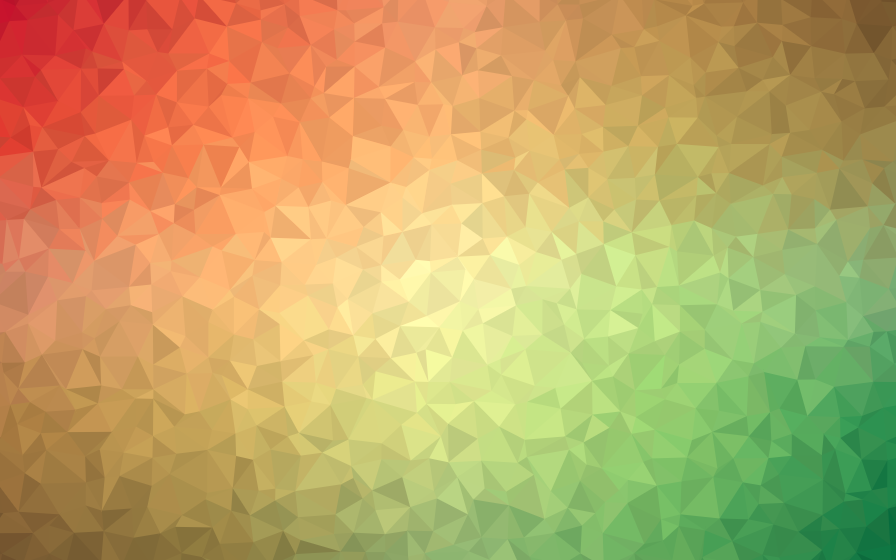
Reproduce this background procedurally as a Shadertoy shader.

```glsl
// Low-poly mosaic of irregular triangles over a red, yellow, green and brown gradient.

const float ROWS = 22.0;            // mesh cells per canvas height
const float JITTER = 0.84;          // corner displacement, in cells
const float SHADE_VARIATION = 0.12; // brightness range between facets
const float COLOR_SCATTER = 0.085;  // gradient sampling offset, in canvas heights

// Gradient mesh: five colours from left to right on each level.
const vec3 BOTTOM[5] = vec3[5](vec3(0.44, 0.32, 0.18), vec3(0.54, 0.47, 0.24),
    vec3(0.56, 0.70, 0.44), vec3(0.36, 0.66, 0.35), vec3(0.02, 0.42, 0.24));
const vec3 LOWER[5] = vec3[5](vec3(0.66, 0.48, 0.25), vec3(0.83, 0.70, 0.38),
    vec3(0.87, 0.91, 0.55), vec3(0.58, 0.81, 0.43), vec3(0.17, 0.56, 0.31));
const vec3 MIDDLE[5] = vec3[5](vec3(0.83, 0.53, 0.41), vec3(0.98, 0.74, 0.47),
    vec3(1.00, 0.97, 0.69), vec3(0.73, 0.87, 0.51), vec3(0.52, 0.70, 0.48));
const vec3 UPPER[5] = vec3[5](vec3(0.85, 0.24, 0.18), vec3(0.98, 0.54, 0.32),
    vec3(0.98, 0.74, 0.46), vec3(0.76, 0.67, 0.36), vec3(0.60, 0.50, 0.27));
const vec3 TOP[5] = vec3[5](vec3(0.75, 0.07, 0.17), vec3(0.90, 0.36, 0.24),
    vec3(0.91, 0.60, 0.42), vec3(0.72, 0.54, 0.29), vec3(0.45, 0.32, 0.17));

vec3 hash3(vec2 p) {
    vec3 q = fract(p.xyx * vec3(0.1031, 0.1030, 0.0973));
    q += dot(q, q.yxz + 33.33);
    return fract((q.xxy + q.yzz) * q.zyx);
}

float hat(float x) {
    return max(0.0, 1.0 - abs(x));
}

float cross2(vec2 a, vec2 b) {
    return a.x * b.y - a.y * b.x;
}

// Interpolated gradient colour at a position in 0..1.
vec3 gradientColor(vec2 uv) {
    vec2 q = clamp(uv, 0.0, 1.0) * 4.0;
    vec3 color = vec3(0.0);
    for (int i = 0; i < 5; i++) {
        vec3 column = hat(q.y) * BOTTOM[i] + hat(q.y - 1.0) * LOWER[i]
            + hat(q.y - 2.0) * MIDDLE[i] + hat(q.y - 3.0) * UPPER[i]
            + hat(q.y - 4.0) * TOP[i];
        color += hat(q.x - float(i)) * column;
    }
    return color;
}

vec2 meshCorner(vec2 id) {
    return id + (hash3(id + 17.0).xy - 0.5) * JITTER;
}

// Signed distance to the line a-b, positive on its right.
float edgeDistance(vec2 p, vec2 a, vec2 b) {
    return -cross2(b - a, p - a) / max(length(b - a), 1e-4);
}

float triangleDistance(vec2 p, vec2 a, vec2 b, vec2 c) {
    float winding = cross2(b - a, c - a) < 0.0 ? -1.0 : 1.0;
    return max(winding * edgeDistance(p, a, b),
        max(winding * edgeDistance(p, b, c), winding * edgeDistance(p, c, a)));
}

// Flat facet colour in rgb, weighted by its coverage in alpha.
vec4 facet(vec2 p, vec2 a, vec2 b, vec2 c, vec2 seed, float pixel, float aspect) {
    float coverage = clamp(0.5 - triangleDistance(p, a, b, c) / pixel, 0.0, 1.0);
    if (coverage <= 0.0) return vec4(0.0);
    vec3 rnd = hash3(seed) - 0.5;
    vec2 place = (a + b + c) / (3.0 * ROWS) + rnd.xy * COLOR_SCATTER;
    vec3 color = gradientColor(place / vec2(aspect, 1.0));
    color *= 1.0 + rnd.z * SHADE_VARIATION;
    return vec4(color, 1.0) * coverage;
}

void mainImage(out vec4 fragColor, in vec2 fragCoord) {
    float aspect = iResolution.x / iResolution.y;
    float pixel = ROWS / iResolution.y;
    vec2 p = fragCoord * pixel;
    vec4 sum = vec4(0.0);

    // Nearby cells, each split into two triangles.
    for (int y = -1; y <= 1; y++) {
        for (int x = -1; x <= 1; x++) {
            vec2 id = floor(p) + vec2(x, y);
            vec2 a = meshCorner(id);
            vec2 b = meshCorner(id + vec2(1.0, 0.0));
            vec2 c = meshCorner(id + vec2(1.0, 1.0));
            vec2 d = meshCorner(id + vec2(0.0, 1.0));

            // Split along the shorter diagonal that stays inside the cell.
            bool acInside = cross2(c - a, b - a) * cross2(c - a, d - a) < 0.0;
            bool bdInside = cross2(d - b, a - b) * cross2(d - b, c - b) < 0.0;
            bool useAC = acInside && (!bdInside || distance(a, c) < distance(b, d));
            vec2 seed = id * 2.0 + 101.0;
            vec2 otherSeed = seed + vec2(1.0, 0.0);
            sum += facet(p, a, b, useAC ? c : d, seed, pixel, aspect);
            sum += facet(p, c, d, useAC ? a : b, otherSeed, pixel, aspect);
        }
    }
    fragColor = vec4(sum.rgb / max(sum.a, 1e-4), 1.0);
}
```
